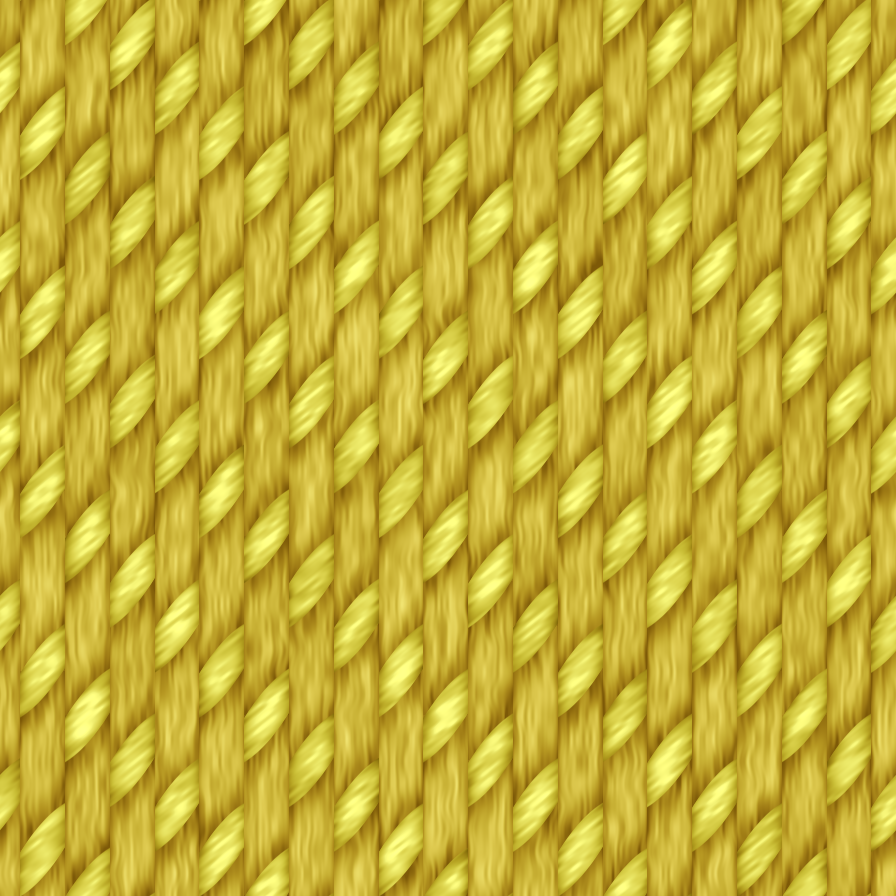
A WebGL 2 fragment shader for this texture:

```glsl
#version 300 es
precision highp float;
// Seamless golden straw weave: upright strands crossed by bright slanted ones.
uniform vec2 u_resolution;
out vec4 fragColor;

#define COLUMNS 20.0      // upright strands across; also the height in column widths
#define PERIOD 4.0        // column widths between crossings; divides COLUMNS
#define OFFSET vec2(0.45, 1.03)
#define SLOPE 1.1         // rise of the slanted strands
#define HALF_WIDTH 0.62   // half height of a slanted strand
#define FIBRES 14.0       // fibres per column width
#define FIBRE_CONTRAST 0.62
#define STRAND_VARIATION 0.09

const vec3 STRAW[6] = vec3[6](
  vec3(0.49, 0.36, 0.03), vec3(0.62, 0.49, 0.08), vec3(0.71, 0.60, 0.13),
  vec3(0.79, 0.71, 0.21), vec3(0.87, 0.80, 0.31), vec3(0.94, 0.90, 0.44));

float hash(vec2 cell) {
  uvec2 q = uvec2(cell) * uvec2(1597334673u, 3812015801u);
  uint n = (q.x ^ q.y) * 1597334673u;
  n = (n ^ (n >> 15u)) * 2246822519u;
  return float((n ^ (n >> 13u)) >> 8u) / 16777216.0;
}

// Value noise that wraps after the given number of cells.
float noise(vec2 p, vec2 wrap) {
  vec2 i = floor(p), f = fract(p);
  f = f * f * (3.0 - 2.0 * f);
  vec2 a = mod(i, wrap), b = mod(i + 1.0, wrap);
  return mix(mix(hash(a), hash(vec2(b.x, a.y)), f.x),
             mix(hash(vec2(a.x, b.y)), hash(b), f.x), f.y);
}

// Fine and coarse streaks; x runs across the fibres, y along them.
float fibres(vec2 p, vec2 density) {
  vec2 coarse = floor(density * 0.5);
  float fine = noise(p * density, density * COLUMNS);
  float broad = noise(p * coarse + 0.5, coarse * COLUMNS);
  return 0.65 * fine + 0.35 * broad - 0.5;
}

vec3 strawColor(float tone) {
  float t = clamp(tone, 0.0, 1.0) * 5.0;
  int i = min(int(t), 4);
  return mix(STRAW[i], STRAW[i + 1], t - float(i));
}

void main() {
  vec2 p = gl_FragCoord.xy / u_resolution * COLUMNS;
  float pixel = COLUMNS / min(u_resolution.x, u_resolution.y);

  // Each column has its crossings one column width lower than the last.
  float column = floor(p.x - OFFSET.x);
  float u = fract(p.x - OFFSET.x) - 0.5;
  float level = (p.y - OFFSET.y + column) / PERIOD;
  float v = (fract(level + 0.5) - 0.5) * PERIOD;
  vec2 cells = vec2(COLUMNS, COLUMNS / PERIOD);
  float uprightShade = hash(mod(vec2(column, floor(level)), cells)) - 0.5;
  float slantShade = hash(mod(vec2(column, floor(level + 0.5)), cells) + 50.0) - 0.5;

  // Signed distance from the curved edge between the two kinds of strand.
  float across = v - SLOPE * u;
  float halfWidth = HALF_WIDTH - 0.5 * u * u;
  float edge = abs(across) - halfWidth;
  float side = abs(2.0 * u);

  // Upright strand: dark sides, and shadows where it tucks under.
  float sway = 0.10 * noise(p * 2.0, vec2(2.0 * COLUMNS));
  float upright = 0.69 * mix(0.28, 1.0, smoothstep(-0.15, 0.85, edge));
  upright *= mix(1.0, 0.42, pow(side, 5.0));
  upright += FIBRE_CONTRAST * fibres(vec2(p.x + sway, p.y), vec2(FIBRES, 2.0));
  upright += STRAND_VARIATION * uprightShade;

  // Slanted strand: bright crown, falling away at its ends and edges.
  vec2 along = vec2(p.y - p.x + 0.2 * u, p.x + p.y);
  float rim = clamp(abs(across) / halfWidth, 0.0, 1.0);
  float slanted = 0.94 * mix(1.0, 0.38, pow(side, 2.6));
  slanted *= 1.0 - 0.42 * rim * rim * rim;
  slanted += FIBRE_CONTRAST * fibres(along, vec2(floor(FIBRES * 0.7), 2.0));
  slanted += STRAND_VARIATION * slantShade;

  // The slanted straw is a little greener, with pale glints on its crown.
  float glint = smoothstep(0.9, 1.25, slanted);
  vec3 slantColor = strawColor(slanted) + vec3(0.0, 0.035, 0.0) + 0.12 * glint;
  vec3 uprightColor = strawColor(upright) - vec3(0.0, 0.01, 0.0);
  float cover = smoothstep(-pixel, pixel, edge);
  fragColor = vec4(mix(slantColor, uprightColor, cover), 1.0);
}
```
